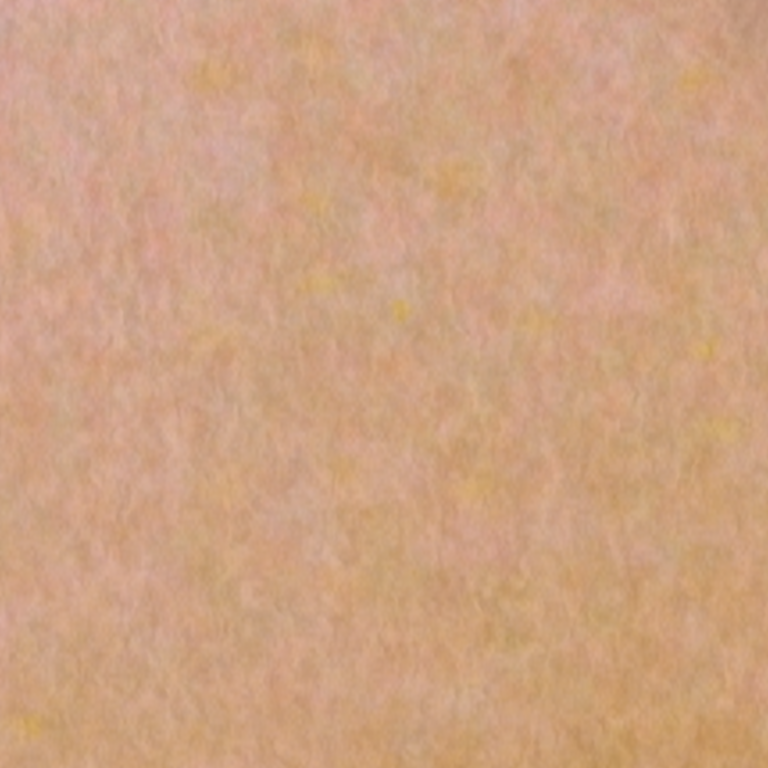
Reproduce this texture procedurally as a Shadertoy shader.

```glsl
#define PINK vec3(0.826, 0.655, 0.600)
#define TAN vec3(0.787, 0.615, 0.428)
#define YELLOW vec3(0.830, 0.670, 0.280)
#define SHADE vec3(0.735, 0.565, 0.475)
#define BLOTCH_SCALE 10.0
#define BLOTCH_AMOUNT 0.75
#define MOTTLE_AMOUNT 0.75
#define STREAK_SCALE vec2(120.0, 58.0)
#define STREAK_AMOUNT 0.060
#define GRAIN_AMOUNT 0.034
#define SPOT_GRID 6.0
#define SPOT_CHANCE 0.28

// Integer hash: two random values in 0..1 per lattice cell
vec2 hash2(vec2 cell) {
    uvec2 q = uvec2(ivec2(cell) + 4096);
    uint n = q.x * 1597334677u ^ q.y * 3812015801u;
    n = (n ^ (n >> 16)) * 2246822519u;
    n = (n ^ (n >> 13)) * 3266489917u;
    n ^= n >> 16;
    return vec2(n & 65535u, n >> 16) / 65535.0;
}

// Smooth value noise in -0.5..0.5
float noise(vec2 p) {
    vec2 i = floor(p), f = fract(p);
    f = f * f * (3.0 - 2.0 * f);
    float low = mix(hash2(i).x, hash2(i + vec2(1, 0)).x, f.x);
    float high = mix(hash2(i + vec2(0, 1)).x, hash2(i + vec2(1, 1)).x, f.x);
    return mix(low, high, f.y) - 0.5;
}

// Layered noise centred on zero
float fbm(vec2 p) {
    float sum = 0.0, weight = 0.5;
    for (int i = 0; i < 4; i++) {
        sum += weight * noise(p);
        p = mat2(1.6, 1.2, -1.2, 1.6) * p + 17.3;
        weight *= 0.6;
    }
    return sum;
}

// Sparse soft spots: small ones strong, wide ones faint
float spots(vec2 uv) {
    vec2 p = uv * SPOT_GRID;
    vec2 ragged = vec2(noise(uv * 48.0), noise(uv * 48.0 + 31.0));
    float cover = 0.0;
    for (int y = -1; y <= 1; y++)
    for (int x = -1; x <= 1; x++) {
        vec2 cell = floor(p) + vec2(x, y);
        vec2 pick = hash2(cell + 211.0);
        vec2 centre = cell + 0.15 + 0.7 * hash2(cell + 57.0);
        vec2 offset = (p - centre + 0.10 * ragged) * vec2(0.85, 1.15);
        float radius = mix(0.09, 0.24, pick.y);
        float spot = exp(-dot(offset, offset) / (radius * radius));
        float strength = mix(0.62, 0.16, sqrt(pick.y));
        cover = max(cover, spot * strength * step(pick.x, SPOT_CHANCE));
    }
    return cover;
}

void mainImage(out vec4 fragColor, in vec2 fragCoord) {
    vec2 uv = fragCoord / iResolution.xy;

    // Broad drift from pink at upper left to tan at lower right
    float warmth = 0.50 + 0.42 * (uv.x - 0.5) - 0.52 * (uv.y - 0.5);
    warmth += BLOTCH_AMOUNT * fbm(uv * BLOTCH_SCALE);
    warmth += MOTTLE_AMOUNT * fbm(uv * vec2(31.0, 36.0) + 80.0);
    vec3 color = mix(PINK, TAN, clamp(warmth, -0.2, 1.2));

    // Greyish and rosy patches, strongest near the top
    float patches = fbm(uv * vec2(24.0, 21.0) + 140.0);
    color += vec3(-0.030, 0.030, 0.022) * patches * mix(1.0, 2.0, uv.y);

    // Yellow spots and the dim upper right corner
    color = mix(color, YELLOW, spots(uv));
    float corner = length((uv - 1.0) * vec2(1.0, 0.85)) + 0.12 * fbm(uv * 14.0);
    color = mix(color, SHADE, 0.6 * (1.0 - smoothstep(0.03, 0.17, corner)));

    // Short upright streaks whose lean wanders from place to place
    vec2 wander = vec2(fbm(uv * 22.0 + 9.0), fbm(uv * 22.0 + 43.0));
    vec2 bent = uv + vec2(0.05 * uv.y, 0.0) + 0.030 * wander;
    float streak = noise(bent * STREAK_SCALE);
    streak += 0.6 * noise(bent * STREAK_SCALE * 0.57 + 63.0);
    float vigour = 0.75 + 0.9 * (noise(uv * 18.0 + 300.0) + 0.5);

    // Fine crumbly grain and softer light mottling
    float grain = noise(uv * vec2(215.0, 150.0) + 400.0);
    float mottle = fbm(uv * vec2(34.0, 25.0) + 200.0);
    float light = STREAK_AMOUNT * (0.65 * streak * vigour + 0.6 * mottle);
    color += light + GRAIN_AMOUNT * grain;

    fragColor = vec4(clamp(color, 0.0, 1.0), 1.0);
}
```
